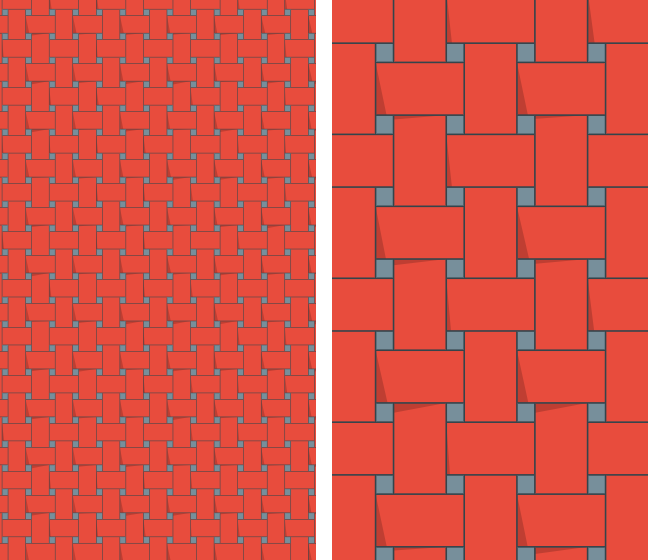
Left, the full canvas; right, a detail of the centre.
Give the GLSL for this pattern, as a WebGL 2 fragment shader.

```glsl
#version 300 es
precision highp float;
// Plain weave of flat red ribbons over a slate ground, with thin dark outlines.
// Crossing parity picks the upper ribbon; folded distances draw edges, and
// hashed wedges add small shadows where a ribbon dips below its neighbour.

uniform vec2 u_resolution;
out vec4 outColor;

// Lengths are fractions of the canvas width.
const vec2 PITCH = vec2(0.07455, 0.0759);   // ribbon spacing
const vec2 ORIGIN = vec2(0.0533, 0.0252);   // centre of crossing (0, 0)
const float HALF_RIBBON = 0.0278;
const float LINE_WIDTH = 0.0017;
const float SIDE_SHADOW = 0.0130;
const float LOWER_SHADOW = 0.0110;

const vec3 RIBBON = vec3(0.908, 0.300, 0.238);
const vec3 SHADOW = vec3(0.750, 0.245, 0.195);
const vec3 GROUND = vec3(0.465, 0.560, 0.608);
const vec3 OUTLINE = vec3(0.205, 0.265, 0.295);

float hash(vec2 cell) {
  return fract(sin(dot(cell, vec2(127.1, 311.7))) * 43758.5453);
}

// Smooth coverage of the region where the distance is negative.
float fill(float dist, float pixel) {
  return clamp(0.5 - dist / pixel, 0.0, 1.0);
}

// Box-filtered coverage of a line centred on distance zero.
float stroke(float dist, float width, float pixel) {
  float low = max(dist - 0.5 * pixel, -0.5 * width);
  float high = min(dist + 0.5 * pixel, 0.5 * width);
  return max(high - low, 0.0) / pixel;
}

// One where the horizontal ribbon passes over the vertical one.
float horizontalOver(vec2 cell) {
  return mod(cell.x + cell.y, 2.0);
}

// Right-angled wedge: its reach shrinks to zero along the ribbon width.
float wedge(float across, float along, float reach, float pixel) {
  float taper = reach * (1.0 - along / (2.0 * HALF_RIBBON));
  float band = abs(along - HALF_RIBBON) - HALF_RIBBON;
  return fill(max(across - taper, band), pixel) * step(0.0001, reach);
}

// Shadows in the gaps to the left of and below an upper horizontal ribbon.
float shadows(vec2 p, float pixel) {
  vec2 gap = PITCH - 2.0 * HALF_RIBBON;
  vec2 shifted = p + PITCH - HALF_RIBBON;
  vec2 cell = floor(shifted / PITCH);
  vec2 q = shifted - cell * PITCH;
  float evenRow = 1.0 - mod(cell.y, 2.0);
  float sideHash = hash(cell);
  float lowerHash = hash(cell + 17.3);

  float minorSide = step(0.45, sideHash) * 0.6 * sideHash;
  float side = SIDE_SHADOW * mix(minorSide, 0.75 + 0.25 * sideHash, evenRow);
  float lower = LOWER_SHADOW * evenRow * (0.2 + 0.8 * lowerHash);

  float left = wedge(q.x, q.y - gap.y, side, pixel);
  float below = wedge(gap.y - q.y, q.x - gap.x, lower, pixel);
  below *= fill(q.y - gap.y, pixel);
  return max(left, below) * horizontalOver(cell);
}

void main() {
  float pixel = 1.0 / u_resolution.x;
  vec2 p = gl_FragCoord.xy * pixel - ORIGIN;

  // Signed distances to the sides of the nearest vertical and horizontal ribbon.
  vec2 cell = floor(p / PITCH + 0.5);
  vec2 edge = abs(p - cell * PITCH) - HALF_RIBBON;
  float over = horizontalOver(cell);

  // Ribbons, shadows and the open squares between them.
  vec3 color = mix(RIBBON, SHADOW, shadows(p, pixel));
  float opening = fill(-edge.x, pixel) * fill(-edge.y, pixel);
  color = mix(color, GROUND, opening);

  // Outlines, hidden where the other ribbon lies on top.
  float vertical = stroke(edge.x, LINE_WIDTH, pixel)
                 * (1.0 - over * fill(edge.y, pixel));
  float horizontal = stroke(edge.y, LINE_WIDTH, pixel)
                   * (1.0 - (1.0 - over) * fill(edge.x, pixel));
  color = mix(color, OUTLINE, max(vertical, horizontal));

  outColor = vec4(color, 1.0);
}
```
